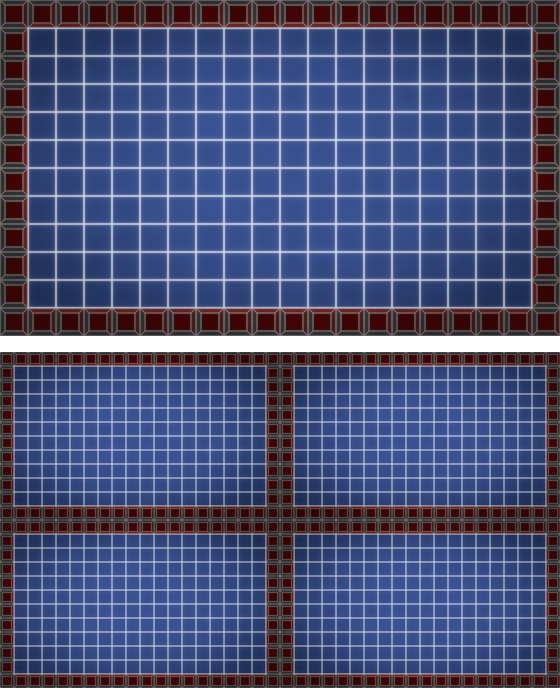
Top: one tile. Bottom: repeated 2 by 2.
This pattern is drawn by a WebGL 2 fragment shader. Its source:

```glsl
#version 300 es
precision highp float;
// Glowing white grid on blue tiles, framed by one ring of bevelled dark red blocks.
uniform vec2 u_resolution;
out vec4 fragColor;

const vec2 GRID = vec2(20.0, 12.0);

float hash(vec2 p) {
    p = fract(p * vec2(0.1031, 0.1137));
    p += dot(p, p.yx + 33.33);
    return fract((p.x + p.y) * p.x * 57.3);
}

// Value noise that wraps over the given whole-number period
float wrapNoise(vec2 p, vec2 period) {
    vec2 i = floor(p), f = fract(p);
    f = f * f * (3.0 - 2.0 * f);
    vec2 a = mod(i, period), b = mod(i + 1.0, period);
    return mix(mix(hash(a), hash(vec2(b.x, a.y)), f.x),
               mix(hash(vec2(a.x, b.y)), hash(b), f.x), f.y);
}

// Bright core plus soft halo; d is the distance in cells
float glowLine(float d, float width, float halo) {
    return 0.72 * exp(-d * d / (width * width)) + halo * exp(-d / 0.06);
}

bool isInterior(vec2 cell) {
    return all(greaterThan(cell, vec2(0.5))) && all(lessThan(cell, GRID - 1.5));
}

vec3 blueTile(vec2 edge, float vignette, float wear) {
    vec3 blue = mix(vec3(0.225, 0.315, 0.56), vec3(0.115, 0.18, 0.335), vignette);
    blue *= 0.96 + 0.08 * wear;
    float lineX = glowLine(edge.x, 0.034, 0.28);
    float lineY = glowLine(edge.y, 0.034, 0.28);
    float glow = 1.0 - (1.0 - lineX) * (1.0 - lineY);
    return mix(blue, vec3(0.87, 0.89, 0.94) * (1.0 - 0.12 * vignette), glow);
}

vec3 redBlock(vec2 cell, vec2 local, vec2 edge, float vignette, float wear, float aa) {
    const float BEVEL = 0.18;
    float m = min(edge.x, edge.y);

    // Bevel faces: red towards the field and on the right flank, grey elsewhere
    vec2 side = edge.x < edge.y ? vec2(sign(local.x - 0.5), 0.0)
                                : vec2(0.0, sign(local.y - 0.5));
    bool onRow = cell.y < 0.5 || cell.y > GRID.y - 1.5;
    vec3 face = vec3(0.17, 0.20, 0.20);
    if (onRow && side.x > 0.5) face = vec3(0.27, 0.10, 0.10);
    if (isInterior(cell + side)) face = vec3(0.43, 0.12, 0.12);

    // Sunken centre, darkest in its shaded rim
    vec3 centre = mix(vec3(0.22, 0.025, 0.03), vec3(0.31, 0.01, 0.015),
                      smoothstep(BEVEL, 0.42, m));
    vec3 col = mix(face, centre, smoothstep(BEVEL - aa, BEVEL + aa, m));
    col *= 0.92 + 0.16 * wear;

    // Outlines of block, centre and mitred corners
    float mitre = abs(edge.x - edge.y) * 0.707;
    float inner = glowLine(abs(m - BEVEL), 0.026, 0.13);
    float outer = glowLine(m, 0.028, 0.18);
    float corner = glowLine(mitre, 0.022, 0.08)
                 * (1.0 - smoothstep(BEVEL - aa, BEVEL + aa, m));
    float glow = 1.0 - (1.0 - inner) * (1.0 - outer) * (1.0 - corner);
    col = mix(col, vec3(0.78, 0.70, 0.68), glow * 0.85);
    return col * (1.08 - 0.36 * vignette);
}

void main() {
    vec2 uv = gl_FragCoord.xy / u_resolution;
    vec2 p = uv * GRID;
    vec2 cell = floor(p), local = fract(p);
    vec2 edge = min(local, 1.0 - local);
    float aa = GRID.y / u_resolution.y;

    // Darkening towards the corners, equal on opposite edges
    vec2 q = uv * 2.0 - 1.0;
    float vignette = smoothstep(0.0, 1.4, dot(q, q));
    float wear = 0.7 * wrapNoise(p * 2.0, GRID * 2.0) + 0.3 * hash(cell + 7.0);

    vec3 col = isInterior(cell) ? blueTile(edge, vignette, wear)
                                : redBlock(cell, local, edge, vignette, wear, aa);

    // Pale seam where the frame meets the field
    vec2 seam = abs(abs(p - GRID * 0.5) - (GRID * 0.5 - 1.0));
    vec2 inside = step(abs(p - GRID * 0.5), GRID * 0.5 - 0.95);
    float rim = max(exp(-seam.x * seam.x / 0.0012) * inside.y,
                    exp(-seam.y * seam.y / 0.0012) * inside.x);
    col = mix(col, vec3(0.70, 0.74, 0.79), rim * 0.6);

    fragColor = vec4(col, 1.0);
}
```
